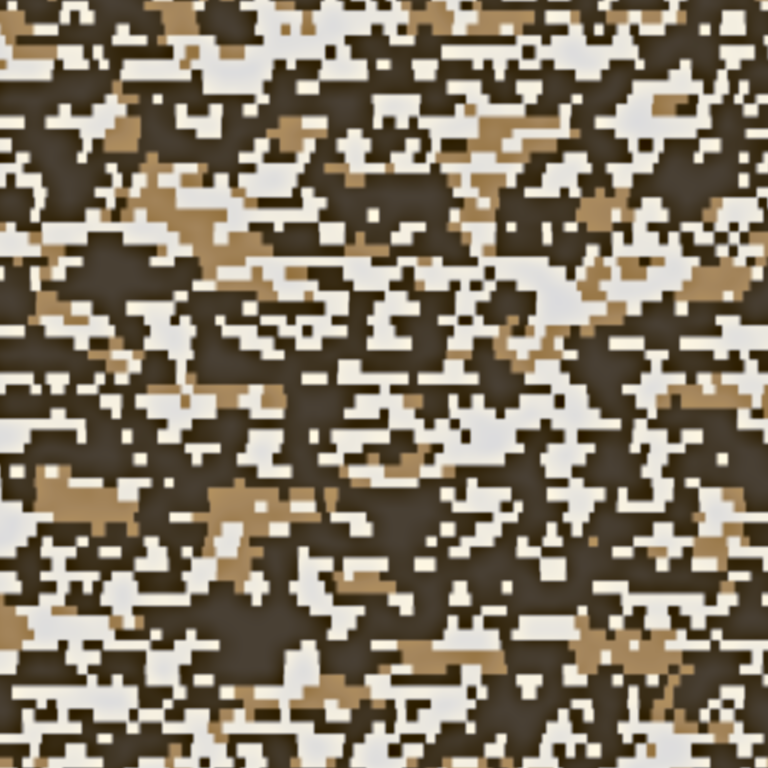
This pattern is drawn by a Shadertoy shader. Its source:

```glsl
// Blocky camouflage: white and tan patches on dark brown, with soft local contrast.

#define CELLS 66.0          // cells along the canvas height
#define EDGE 0.50           // edge softness, in cells
#define WHITE_LEVEL 0.597   // higher means less white
#define TAN_LEVEL 0.73      // higher means less tan
#define GRAIN 0.46          // loose single cells
#define HALO 0.31           // local contrast strength
#define WARMTH 0.26         // loss of blue beside strong contrast
#define WHITE vec3(0.86, 0.86, 0.865)
#define TAN vec3(0.645, 0.525, 0.365)
#define DARK vec3(0.285, 0.25, 0.205)

float hash(vec2 p) {
    return fract(sin(dot(p, vec2(127.1, 311.7))) * 43758.5453);
}

float valueNoise(vec2 p) {
    vec2 i = floor(p), f = fract(p);
    f = f * f * (3.0 - 2.0 * f);
    return mix(mix(hash(i), hash(i + vec2(1, 0)), f.x),
               mix(hash(i + vec2(0, 1)), hash(i + vec2(1, 1)), f.x), f.y);
}

// Flat colour of one cell: small white flecks over broader tan clumps
vec3 cellColour(vec2 cell) {
    float grain = GRAIN * (hash(cell + 7.3) - 0.5);
    float drift = valueNoise(cell * vec2(0.09, 0.13) + 51.0) - 0.5;
    float fleck = valueNoise(cell * vec2(0.47, 0.73) + 13.7) + grain + 0.12 * drift;
    float clump = valueNoise(cell * vec2(0.19, 0.31) + 87.2) - 0.5 * grain;
    if (fleck > WHITE_LEVEL) return WHITE;
    return clump > TAN_LEVEL ? TAN : DARK;
}

// Share of a cell at a distance from its centre line
float coverage(float d) {
    return 1.0 - smoothstep(0.5 - 0.5 * EDGE, 0.5 + 0.5 * EDGE, abs(d));
}

void mainImage(out vec4 fragColor, in vec2 fragCoord) {
    vec2 p = fragCoord / iResolution.y * CELLS;
    float y = p.y + 0.12 * sin(2.3 * p.y);     // uneven row heights

    vec3 colour = vec3(0.0), blurred = vec3(0.0);
    float total = 0.0;
    for (int j = -2; j <= 2; j++) {
        float row = floor(y) + float(j);
        float dy = y - row - 0.5;
        // Half-cell row shifts and uneven cell widths
        float rnd = hash(vec2(row, 3.1));
        float x = p.x + 0.5 * step(0.5, rnd) + 0.15 * sin(1.9 * p.x + 40.0 * rnd);
        for (int i = -2; i <= 2; i++) {
            float column = floor(x) + float(i);
            float dx = x - column - 0.5;
            vec3 c = cellColour(vec2(column, row));
            colour += c * coverage(dx) * coverage(dy);
            float w = max(0.0, 1.0 - (dx * dx + dy * dy) / 6.25);
            blurred += c * w * w;
            total += w * w;
        }
    }

    // Lift or darken against the surroundings, warming the contrasty parts
    float contrast = dot(colour - blurred / total, vec3(0.3, 0.59, 0.11));
    colour += HALO * contrast - WARMTH * vec3(0.0, 0.25, 1.0) * abs(contrast);
    fragColor = vec4(clamp(colour, 0.0, 1.0), 1.0);
}
```
